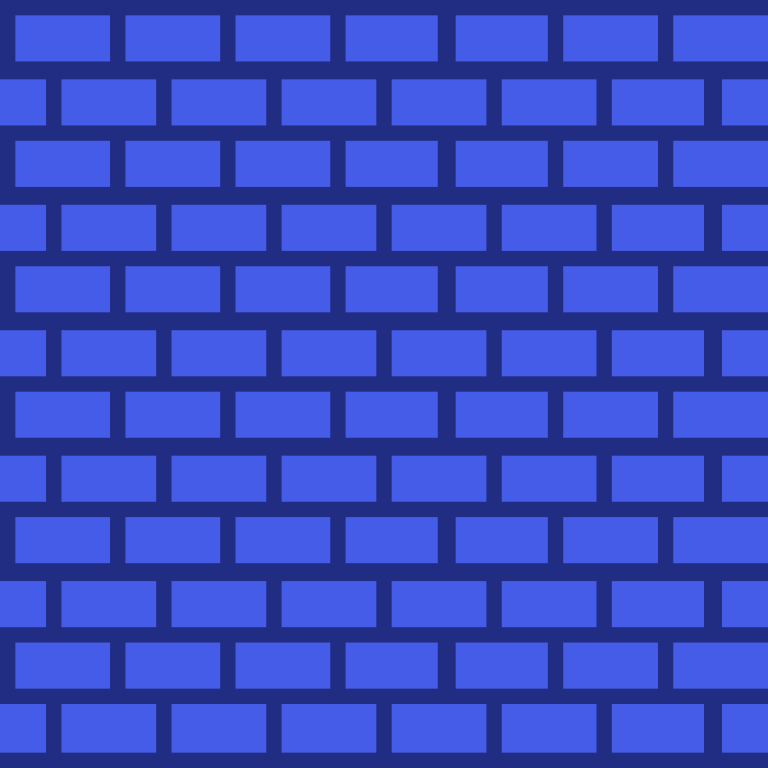
Write a Shadertoy shader that draws this texture.

```glsl
// Flat blue brick wall in running bond, with joints snapped to a coarse grid.

const float GRID = 300.0;   // snapping steps across the canvas
const float UNIT = 6.122;   // joint width in grid steps; a brick is 6 by 3 joints

// Nearest grid line to a position given in joint widths
vec2 snapToGrid(vec2 joints) {
    return floor(joints * UNIT + 0.5);
}

void mainImage(out vec4 fragColor, in vec2 fragCoord) {
    // Grid position, measured from the upper left
    vec2 uv = fragCoord / iResolution.xy;
    vec2 pos = vec2(uv.x, 1.0 - uv.y) * GRID;
    vec2 pixel = GRID / iResolution.xy;

    // Cell lookup, split along the middle of each joint
    vec2 joints = pos / UNIT - 0.5;
    float row = floor(joints.y / 4.0);
    float shift = 3.0 * mod(row, 2.0);
    float column = floor((joints.x - shift) / 7.0);

    // Brick corners
    vec2 cell = vec2(shift + 7.0 * column, 4.0 * row);
    vec2 low = snapToGrid(cell + 1.0);
    vec2 high = snapToGrid(cell + vec2(7.0, 4.0));

    // Smoothed coverage of the brick
    vec2 inside = clamp(min(pos - low, high - pos) / pixel + 0.5, 0.0, 1.0);

    vec3 mortar = vec3(0.13, 0.175, 0.51);
    vec3 brick = vec3(0.272, 0.361, 0.914);
    fragColor = vec4(mix(mortar, brick, inside.x * inside.y), 1.0);
}
```
